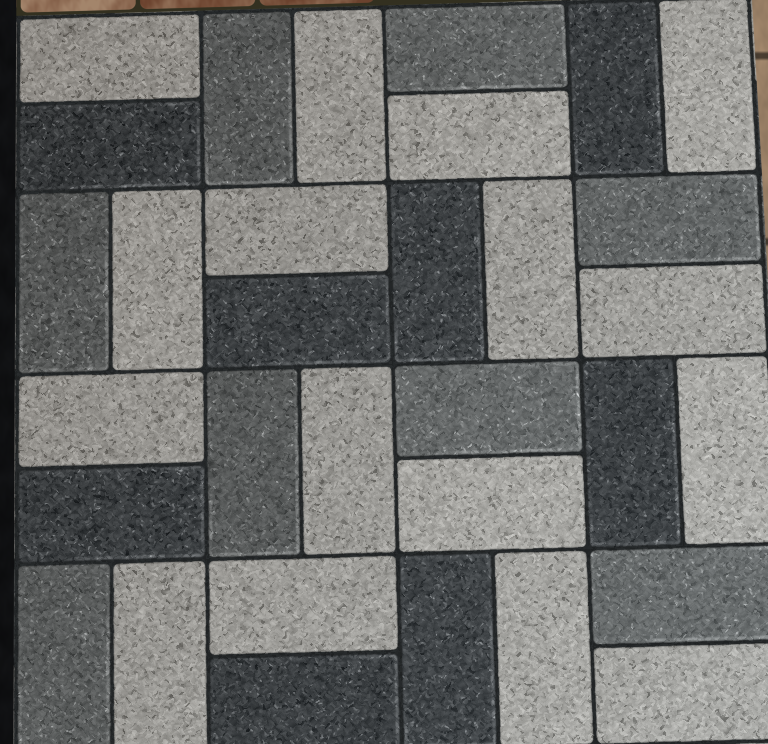
Write a Shadertoy shader that draws this pattern.

```glsl
const vec3 LIGHT_STONE = vec3(0.598, 0.596, 0.585);
const vec3 MID_STONE = vec3(0.345, 0.357, 0.360);
const vec3 DARK_STONE = vec3(0.228, 0.243, 0.255);
const vec3 JOINT = vec3(0.140, 0.152, 0.157);
const vec3 SHADOW = vec3(0.055, 0.058, 0.064);
const vec3 MORTAR = vec3(0.200, 0.190, 0.125);
const vec3 RED_CLAY = vec3(0.420, 0.260, 0.180);
const vec3 TAN_CLAY = vec3(0.640, 0.520, 0.420);
const vec3 WOOD = vec3(0.600, 0.500, 0.400);
const float JOINT_HALF = 0.0095;   // in blocks; one block is two pavers
const float CORNER = 0.026;
const float GRAIN_FINE = 270.0;    // grains per canvas height
const float GRAIN_COARSE = 135.0;
const float CLAY_LENGTH = 0.655;

float hash(vec2 p) {
    vec3 q = fract(vec3(p.xyx) * 0.1031);
    q += dot(q, q.yzx + 33.33);
    return fract((q.x + q.y) * q.z);
}

// Cellular noise: x = distance to nearest grain, y = that grain's random value
vec2 cellular(vec2 p) {
    vec2 cell = floor(p), nearest = vec2(9.0, 0.0);
    for (int j = -1; j <= 1; j++)
    for (int i = -1; i <= 1; i++) {
        vec2 c = cell + vec2(i, j);
        vec2 seed = c + vec2(hash(c), hash(c + 57.3));
        float d = length(seed - p);
        if (d < nearest.x) nearest = vec2(d, hash(c + 19.7));
    }
    return nearest;
}

float layeredSines(vec2 p) {
    float sum = 0.0, amp = 0.5;
    for (int i = 0; i < 4; i++) {
        sum += amp * sin(p.x + 1.7 * sin(p.y)) * cos(p.y - 0.8 * sin(p.x));
        p = mat2(1.5, 1.1, -1.1, 1.5) * p + 2.3;
        amp *= 0.6;
    }
    return sum;
}

float roundedBox(vec2 p, vec2 halfSize, float r) {
    vec2 q = abs(p) - halfSize + r;
    return length(max(q, 0.0)) + min(max(q.x, q.y), 0.0) - r;
}

// Canvas (y down, height 1) to block coordinates under a slight camera tilt
vec2 toBlocks(vec2 p) {
    vec2 g = 4.0 * p;
    for (int i = 0; i < 5; i++) {
        g.x = (p.x - 0.0248 + 0.0009 * g.y) / (0.2453 + 0.0036 * g.y);
        g.y = (p.y - 0.0240 + 0.0070 * g.x) / (0.2302 + 0.0049 * g.y);
    }
    return g;
}

vec3 paving(vec2 g, vec2 p, float aa) {
    vec2 block = floor(g), f = fract(g);
    bool horizontal = mod(block.x + block.y, 2.0) < 0.5;
    bool firstPair = mod(block.x, 4.0) < 1.5;
    vec2 q = horizontal ? f.yx : f;
    bool second = q.x > 0.5;
    float id = hash(block * 2.0 + (second ? 41.0 : 7.0));

    // Tone order: dark and mid pavers swap across the four-block repeat
    bool pale = second != (horizontal && firstPair);
    vec3 stone = pale ? LIGHT_STONE : (horizontal == firstPair ? DARK_STONE : MID_STONE);
    if (!pale && horizontal && !firstPair) stone *= 1.08;
    stone *= 0.97 + 0.06 * id;

    // Light falls off towards the upper left, which is also warmer
    float sheen = clamp(0.55 * p.x + 0.40 * p.y, 0.0, 1.0);
    stone *= mix(vec3(0.89, 0.87, 0.85), vec3(1.15, 1.16, 1.16), sheen);

    // Granular face: ragged grains, pits and faint diagonal streaks
    vec2 face = p + id * 3.0;
    face += 0.0015 * sin(face.yx * 410.0 + 2.0 * sin(face * 173.0));
    vec2 fine = cellular(face * GRAIN_FINE);
    vec2 coarse = cellular(face * GRAIN_COARSE * vec2(0.8, 1.15));
    float streak = layeredSines(mat2(0.8, 0.6, -0.6, 0.8) * face * vec2(24.0, 70.0));
    float grain = 0.14 * (fine.y - 0.5) + 0.13 * (0.48 - coarse.x) + 0.04 * (coarse.y - 0.5);
    stone += grain * (pale ? 0.85 : 0.70) + streak * 0.022;
    float pit = smoothstep(0.22, 0.0, fine.y) * smoothstep(0.25, 0.6, coarse.x);
    stone -= pit * (pale ? 0.12 : 0.04);
    float fleck = smoothstep(0.85, 1.0, fine.y) * smoothstep(0.65, 0.1, fine.x);
    stone += fleck * (pale ? 0.02 : 0.14) * (0.5 + coarse.y + 0.5 * streak);

    // Rounded paver with a thin worn bevel on the lower right
    vec2 local = q - vec2(second ? 0.75 : 0.25, 0.5);
    float d = roundedBox(local, vec2(0.25, 0.5) - JOINT_HALF, CORNER);
    d += 0.002 * streak + 0.003 * (coarse.y - 0.5);
    float rim = smoothstep(-0.026, -0.014, d) * smoothstep(0.002, -0.009, d);
    float facing = smoothstep(-0.05, 0.15, local.x + local.y);
    stone += rim * (pale ? 0.02 : 0.12) * (0.2 + 0.8 * facing) * (0.4 + coarse.y);
    stone *= 1.0 - 0.15 * smoothstep(-0.010, 0.0, d);
    vec3 seam = JOINT * (0.85 + 0.3 * fine.y);
    return mix(stone, seam, smoothstep(-aa, aa, d));
}

void mainImage(out vec4 fragColor, in vec2 fragCoord) {
    vec2 p = vec2(fragCoord.x, iResolution.y - fragCoord.y) / iResolution.y;
    vec2 g = toBlocks(p);
    float aa = 3.0 / iResolution.y;
    vec3 col = paving(g, p, aa);
    float wear = layeredSines(p * vec2(60.0, 40.0));

    // Clay bricks along the top edge
    float along = g.x / CLAY_LENGTH;
    vec2 clayPos = vec2((fract(along) - 0.5) * CLAY_LENGTH, g.y + 0.28);
    float clayD = roundedBox(clayPos, vec2(0.5 * CLAY_LENGTH - 0.012, 0.25), 0.04);
    vec3 clay = mix(RED_CLAY, TAN_CLAY, clamp(hash(vec2(floor(along), 3.0)) + 0.5 * wear, 0.0, 1.0));
    float isClay = smoothstep(aa, -aa, clayD) * step(g.x, 3.0 * CLAY_LENGTH);
    col = mix(col, mix(MORTAR, clay, isClay), smoothstep(aa, -aa, g.y + 0.012));

    // Wooden boards on the right, deep shade on the left
    float board = abs(fract(p.y * 4.0 + 0.2) - 0.5);
    vec3 wood = WOOD * (1.0 + 0.12 * wear) * mix(0.45, 1.0, smoothstep(0.008, 0.03, board));
    col = mix(col, wood, smoothstep(4.018 - aa, 4.018 + aa, g.x));
    col = mix(col, SHADOW * (1.0 + 0.3 * wear), smoothstep(aa, -aa, g.x + 0.012));
    fragColor = vec4(clamp(col, 0.0, 1.0), 1.0);
}
```
